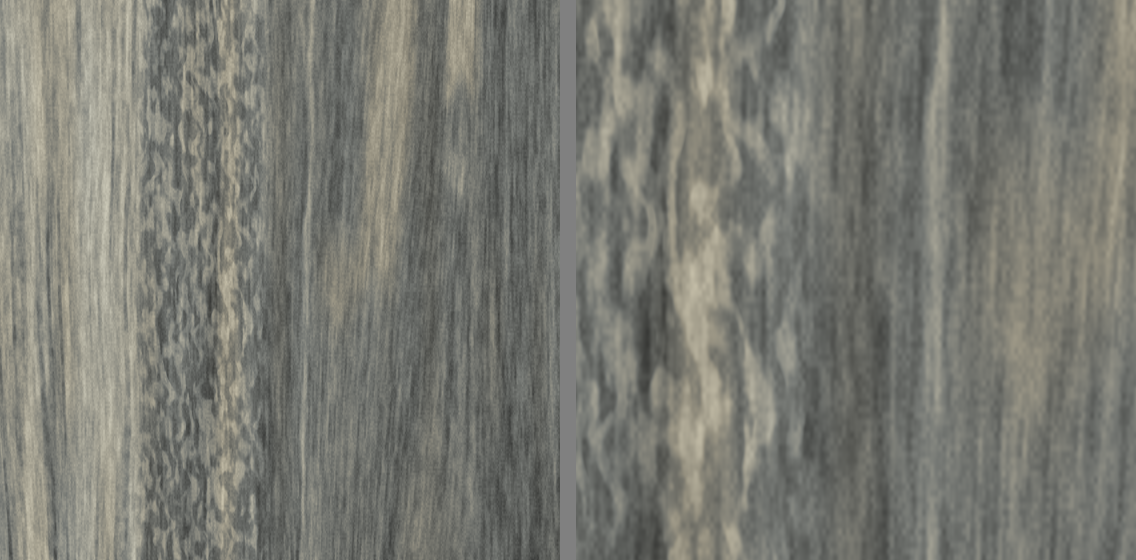
Left: the whole. Right: its middle third, enlarged.
A Shadertoy shader for this texture:

```glsl
float hash(vec2 p) {
    vec3 q = fract(vec3(p.xyx) * 0.1031);
    q += dot(q, q.yzx + 33.33);
    return fract((q.x + q.y) * q.z);
}

float noise(vec2 p) {
    vec2 i = floor(p), f = fract(p);
    f = f * f * (3.0 - 2.0 * f);
    return mix(mix(hash(i), hash(i + vec2(1, 0)), f.x),
               mix(hash(i + vec2(0, 1)), hash(i + vec2(1, 1)), f.x), f.y);
}

// Noise centred on zero
float grain(vec2 p) {
    return noise(p) - 0.5;
}

float band(float x, float left, float right, float soft) {
    return smoothstep(left - soft, left + soft, x)
         - smoothstep(right - soft, right + soft, x);
}

void mainImage(out vec4 fragColor, in vec2 fragCoord) {
    vec2 uv = fragCoord / iResolution.xy;

    // Lean of the boards' grain
    float lean = 0.03 * (1.0 - smoothstep(0.08, 0.2, uv.x))
               - 0.08 * smoothstep(0.48, 0.7, uv.x) * (1.0 - smoothstep(0.74, 0.9, uv.x));
    vec2 p = uv;
    p.x += lean * (uv.y - 0.5) + 0.008 * grain(uv * vec2(5.0, 4.0));
    float x = p.x + 0.006 * grain(uv * vec2(60.0, 14.0));

    // Broad light and dark stripes
    float pale = band(x, -0.2, 0.255, 0.012);
    float flecked = band(x, 0.25, 0.47, 0.02);
    float tone = 0.425 + 0.2 * pale + 0.035 * flecked;
    tone -= 0.10 * band(x, 0.082, 0.118, 0.013) + 0.07 * band(x, -0.02, 0.018, 0.008);
    tone += 0.13 * band(x, 0.392, 0.425, 0.012) + 0.06 * band(x, 0.425, 0.458, 0.012);
    tone -= 0.03 * band(x, 0.475, 0.535, 0.012);
    tone += 0.13 * band(x, 0.543, 0.551, 0.005) * (0.5 + noise(uv * vec2(9.0, 5.0)));
    tone += 0.04 * band(x, 0.555, 0.71, 0.015);
    tone -= 0.025 * band(x, 0.72, 0.78, 0.01);
    tone += 0.025 * band(x, 0.78, 0.86, 0.015);
    tone += 0.07 * band(x, 0.975, 0.99, 0.007) * band(uv.y, 0.3, 0.8, 0.1);

    // Tan patches with ragged ends
    float ragged = uv.y + 0.09 * grain(uv * vec2(45.0, 6.0));
    float tan1 = band(x, 0.635, 0.712, 0.014) * smoothstep(0.42, 0.55, ragged);
    float tan2 = band(x, 0.775, 0.85, 0.016) * smoothstep(0.79, 0.87, ragged);
    float tan3 = band(x, 0.79, 0.83, 0.014) * band(ragged, 0.67, 0.74, 0.03);
    float tan4 = band(x, 0.565, 0.64, 0.02) * band(ragged, 0.43, 0.58, 0.06);
    tone += 0.085 * tan1 + 0.13 * tan2 + 0.11 * tan3 + 0.06 * tan4;

    // Long streaks, from wide to hair fine
    tone += 0.08 * grain(p * vec2(38.0, 1.5));
    tone += 0.10 * grain(p * vec2(95.0, 3.0) + 17.0);
    tone += 0.11 * grain(p * vec2(190.0, 9.0) + 41.0);
    tone += 0.11 * grain(p * vec2(290.0, 30.0) + 73.0);

    // Dark pore lines in the pale wood
    float pores = smoothstep(0.55, 0.85, noise(p * vec2(110.0, 2.0) + 5.0));
    tone -= 0.12 * pale * pores * (0.4 + noise(p * vec2(140.0, 70.0)));

    // Short slanted flecks
    vec2 q = uv + vec2(0.012 * grain(uv * vec2(40.0, 30.0)), 0.35 * uv.x);
    float fleck = noise(q * vec2(120.0, 42.0)) + 0.5 * grain(q * vec2(230.0, 85.0));
    tone += (0.035 + 0.14 * flecked) * (smoothstep(0.25, 0.85, fleck) - 0.45);

    // Fine surface tooth and a soft fall of light
    tone += 0.07 * grain(uv * vec2(420.0, 260.0));
    tone += 0.03 * (uv.y - 0.5) - 0.03 * smoothstep(0.7, 1.0, uv.x);

    // Cool greys in the dark wood, warm greys in the pale
    float warmth = smoothstep(0.38, 0.66, tone) + 0.7 * grain(uv * vec2(26.0, 2.5) + 9.0)
                 + 0.5 * (tan1 + tan2 + tan4) + 0.4 * band(x, 0.392, 0.425, 0.012);
    vec3 tint = mix(vec3(0.985, 1.01, 0.975), vec3(1.015, 0.995, 0.90), clamp(warmth, 0.0, 1.3));
    fragColor = vec4(clamp(tone, 0.22, 0.8) * tint, 1.0);
}
```
